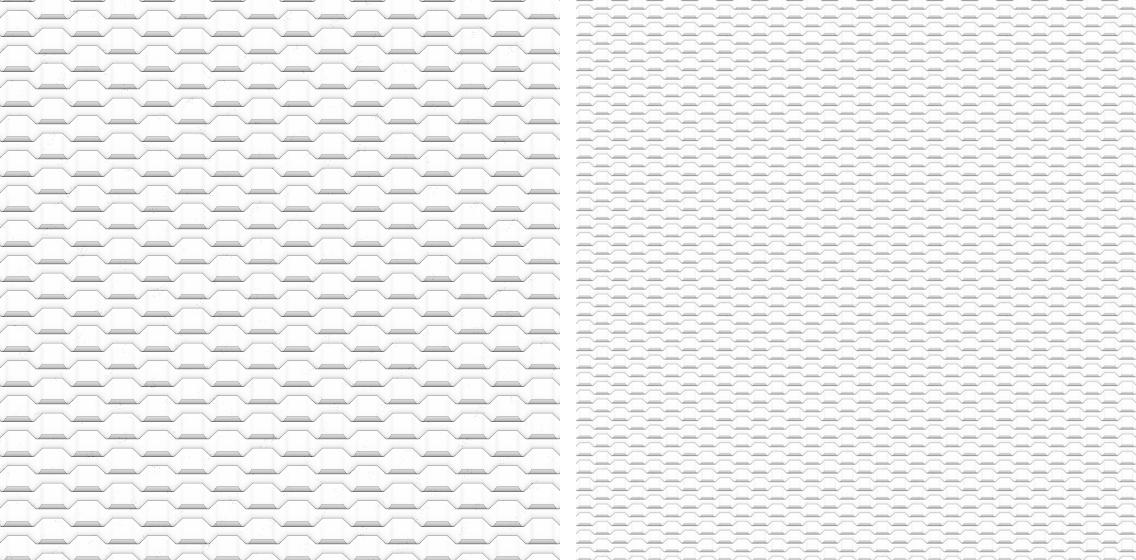
Left: one tile. Right: repeated 2 by 2.
Reproduce this pattern procedurally as a Shadertoy shader.

```glsl
// Seamless white relief of stepped paper bands with small grey trapezoid slots.

const vec2 REPEATS = vec2(8.0, 32.0);      // periods across, bands down
const vec2 CELL = vec2(144.0, 36.0);       // design units per period and band
const float BAND_OFFSET = 33.0;            // height of the slot line in its band
const float FLAT_HALF = 34.0;              // half width of the low part of the edge
const float SLOPE_RUN = 18.0;
const float STEP_RISE = 17.0;
const vec2 SLOT_HALF = vec2(29.0, 22.0);   // half widths at bottom and top
const float SLOT_HEIGHT = 10.0;
const float LINE_HALF = 0.75;
const float PAPER = 0.995;
const float SLOT_DARK = 0.80;
const float SLOT_LIGHT = 0.89;
const float SHADOW = 0.20;
const float SHADOW_REACH = 4.2;
const float FOLD_DEPTH = 0.028;
const float SPECK_DEPTH = 0.13;
const float SPECK_GRID = 256.0;
const float TAU = 6.2831853;

vec2 hash2(vec2 p) {
    vec3 q = fract(vec3(p.xyx) * vec3(0.1031, 0.1030, 0.0973));
    q += dot(q, q.yzx + 33.33);
    return fract((q.xx + q.yz) * q.zy);
}

// Coverage of a region whose signed distance is positive inside.
float coverage(float d, float px) {
    return smoothstep(-0.5 * px, 0.5 * px, d);
}

// Height of the stepped edge at distance dx from a slot centre.
float edgeHeight(float dx) {
    return STEP_RISE * clamp((dx - FLAT_HALF) / SLOPE_RUN, 0.0, 1.0);
}

// Wrapping cellular specks, gathered in patches by layered sines.
float specks(vec2 uv) {
    vec2 g = uv * SPECK_GRID, id = floor(g);
    float amount = 0.0;
    for (int j = -1; j <= 1; j++)
    for (int i = -1; i <= 1; i++) {
        vec2 cell = id + vec2(i, j);
        vec2 key = mod(cell, SPECK_GRID);
        vec2 seed = hash2(key + 17.0);
        float radius = mix(0.15, 0.5, seed.x);
        float d = length(g - cell - hash2(key + 291.0));
        amount = max(amount, step(0.72, seed.y) * (1.0 - smoothstep(0.3 * radius, radius + 0.15, d)));
    }
    vec2 a = TAU * uv;
    float patches = sin(11.0 * a.x + 2.0 * sin(7.0 * a.y))
                  + sin(19.0 * a.y + 2.0 * sin(5.0 * a.x))
                  + sin(23.0 * a.x - 13.0 * a.y);
    return amount * smoothstep(0.7, 2.4, patches);
}

void mainImage(out vec4 fragColor, in vec2 fragCoord) {
    vec2 uv = fragCoord / iResolution.xy;
    vec2 p = uv * REPEATS * CELL;
    float px = REPEATS.y * CELL.y / iResolution.y;
    float row = floor(p.y / CELL.y);
    float shade = PAPER;
    float nearEdge = 0.0;

    // Bands that can reach this point, from the lowest upwards
    for (int i = -2; i <= 0; i++) {
        float band = row + float(i);
        float phase = mod(band, 2.0) < 0.5 ? 0.75 : 0.25;
        float column = floor(p.x / CELL.x - phase + 0.5);
        float side = p.x - (column + phase) * CELL.x;
        float dx = abs(side);
        float y = p.y - band * CELL.y - BAND_OFFSET;

        // Faint vertical folds on the face above a slot
        vec2 key = vec2(mod(column, REPEATS.x), mod(band, REPEATS.y));
        vec2 seed = hash2(key + 5.0);
        float strength = side < 0.0 ? seed.x : seed.y;
        float face = smoothstep(SLOT_HEIGHT - 2.0, SLOT_HEIGHT + 4.0, y)
                   * (1.0 - smoothstep(42.0, 52.0, y));
        float fold = (dx - SLOT_HALF.y) / 4.0;
        shade -= FOLD_DEPTH * (0.4 + 0.8 * strength) * face * exp(-fold * fold);

        // Slot with a lit gradient and a thin upper rim
        float t = clamp(y / SLOT_HEIGHT, 0.0, 1.0);
        float wall = (mix(SLOT_HALF.x, SLOT_HALF.y, t) - dx) * 0.82;
        float slotDist = min(min(y, SLOT_HEIGHT - y), wall);
        float slot = coverage(slotDist, px);
        shade = mix(shade, mix(SLOT_DARK, SLOT_LIGHT, t), slot);
        float rim = coverage(LINE_HALF - abs(min(SLOT_HEIGHT - y, wall)), px);
        shade *= 1.0 - 0.24 * rim * coverage(slotDist + LINE_HALF, px);

        // Stepped edge: outline below, soft shadow above
        float onSlope = step(FLAT_HALF, dx) * step(dx, FLAT_HALF + SLOPE_RUN);
        float d = y - edgeHeight(dx);
        d *= mix(1.0, SLOPE_RUN / length(vec2(SLOPE_RUN, STEP_RISE)), onSlope);
        float falloff = coverage(d, px) * exp(-max(d, 0.0) / SHADOW_REACH);
        float low = 1.0 - smoothstep(FLAT_HALF - 4.0, FLAT_HALF + 8.0, dx);
        shade *= 1.0 - SHADOW * mix(0.75, 1.0, low) * falloff;
        shade *= 1.0 - mix(0.24, 0.44, low) * coverage(LINE_HALF - abs(d), px);
        nearEdge = max(nearEdge, exp(-abs(d) / 9.0));
    }

    // Sparse wear, stronger close to the edges
    shade -= SPECK_DEPTH * specks(uv) * mix(0.25, 1.0, nearEdge);
    fragColor = vec4(vec3(clamp(shade, 0.0, 1.0)), 1.0);
}
```
